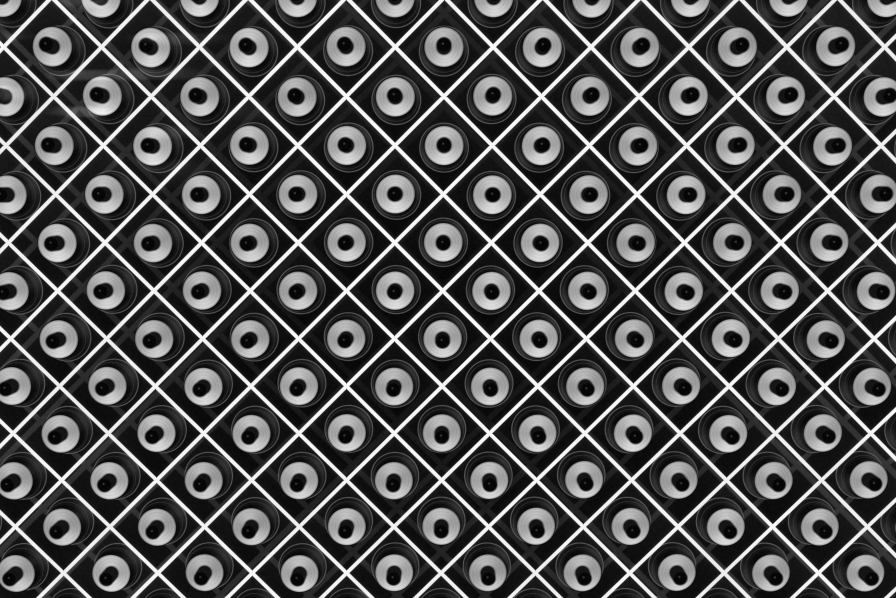
This pattern is drawn by a Shadertoy shader. Its source:

```glsl
#define PERIOD 0.1615       // lattice period, in canvas heights
#define TILT 0.0067         // growth of the period towards the top
#define VIEW_Y 0.594        // height of the viewing axis
#define BAR_HALF 0.0205     // sizes below are in lattice periods
#define DISC_R 0.2
#define RIM_R 0.25
#define KNOB_R 0.073
#define RIM_SHIFT 0.021     // parallax per period from the viewing axis
#define KNOB_SHIFT 0.015
#define GHOST_SCALE 1.07    // recessed reflection of the bars

float hash(vec2 p) {
    p = fract(p * vec2(0.1031, 0.1137));
    p += dot(p, p.yx + 33.33);
    return fract((p.x + p.y) * p.x * 7.31);
}

float noise(vec2 p) {
    vec2 i = floor(p), f = fract(p);
    f = f * f * (3.0 - 2.0 * f);
    return mix(mix(hash(i), hash(i + vec2(1, 0)), f.x),
               mix(hash(i + vec2(0, 1)), hash(i + vec2(1, 1)), f.x), f.y);
}

float cover(float d, float aa) {
    return smoothstep(aa, -aa, d);
}

// Distance to the nearest bar, which runs midway between lattice points
float barAxis(vec2 diag) {
    vec2 f = abs(fract(diag) - 0.5);
    return min(f.x, f.y) * 0.7071;
}

float segment(vec2 p, vec2 b) {
    float t = clamp(dot(p, b) / max(dot(b, b), 1e-6), 0.0, 1.0);
    return length(p - b * t);
}

// Recessed rim, raised pale disc and protruding dark knob
float driver(float col, vec2 q, vec2 axis, float seed, float aa) {
    vec2 rimPos = -axis * RIM_SHIFT, tip = axis * KNOB_SHIFT + vec2(0.0, -0.008);
    vec2 toRim = q - rimPos;
    float rim = length(toRim) - RIM_R;
    float angle = atan(toRim.y, toRim.x);

    // Dark bowl with soft sheen and thin rings
    float sheen = pow(0.5 + 0.5 * cos(2.0 * angle - 1.2), 2.0);
    col = mix(col, 0.07 + 0.11 * sheen, cover(rim, aa));
    col = mix(col, 0.38, 0.85 * cover(abs(rim) - 0.006, aa));
    float inner = length(q - rimPos * 0.65) - RIM_R * 0.91;
    col = mix(col, 0.26, 0.55 * cover(abs(inner) - 0.004, aa));

    // Side wall joining the bowl to the disc
    float wall = segment(q, rimPos * 0.5) - DISC_R * 1.04;
    col = mix(col, 0.04 + 0.08 * sheen, cover(wall, aa));

    // Brushed disc
    float r = length(q);
    float brushed = 0.70 + 0.08 * cos(2.0 * atan(q.y, q.x) + 2.6 + 0.5 * seed);
    brushed += 0.015 * sin(r * 190.0) * smoothstep(0.02, 0.005, aa);
    brushed += 0.06 * (seed - 0.5) - 0.3 * q.y;
    brushed *= 1.0 - 0.2 * smoothstep(DISC_R - 0.02, DISC_R, r);
    col = mix(col, brushed, cover(r - DISC_R, aa));

    // Knob: shaded stem, black cap, small glint
    float stem = segment(q, tip) - KNOB_R;
    col = mix(col, 0.3, 0.7 * cover(stem - 0.01, aa));
    col = mix(col, 0.08, cover(stem, aa));
    col = mix(col, 0.025, cover(length(q - tip) - KNOB_R * 0.9, aa));
    float glint = length(q - tip - vec2(-0.01, 0.012)) - 0.012;
    return mix(col, 0.28, 0.7 * cover(glint, aa));
}

void mainImage(out vec4 fragColor, in vec2 fragCoord) {
    vec2 uv = fragCoord / iResolution.y;

    // Tilted plane, then diagonal lattice coordinates
    float height = uv.y - VIEW_Y;
    float period = PERIOD + TILT * height;
    vec2 plane = vec2((uv.x - 0.596) / period - 0.897, height / period);
    vec2 diag = vec2(plane.x + plane.y, plane.x - plane.y);
    vec2 id = floor(diag + 0.5);
    vec2 axis = 0.5 * vec2(id.x + id.y, id.x - id.y);
    vec2 local = plane - axis;
    float aa = 0.8 / (iResolution.y * period);
    float seed = hash(id + 40.0);
    float away = smoothstep(0.8, 5.0, length(plane));

    // Dark backing, slightly lighter towards the sides and the top
    float col = 0.03 + 0.025 * away + 0.03 * smoothstep(-0.4, 0.4, local.y);
    col += 0.02 * smoothstep(-1.0, 2.5, plane.y);
    col += 0.03 * (noise(plane * 2.3 + 20.0) - 0.5) * away;

    // Faint reflection of the bars
    float ghost = barAxis(diag * GHOST_SCALE);
    col += (0.03 + 0.09 * away) * smoothstep(0.045, 0.02, ghost);

    vec2 jitter = 0.012 * (vec2(seed, hash(id + 71.0)) - 0.5);
    col = driver(col, local - jitter, axis, seed, aa);

    // Hazy streaks on the upper left
    float haze = noise(uv * vec2(7.0, 32.0) + 3.0);
    float corner = smoothstep(0.55, 0.1, uv.x) * smoothstep(0.6, 0.85, uv.y);
    col += 0.15 * corner * smoothstep(0.7, 0.95, haze);

    // Bright bars with a slight halo
    float bar = barAxis(diag);
    float glow = 0.98 - 0.06 * away * noise(plane * 1.7 + 50.0);
    col += 0.08 * exp(-max(bar - BAR_HALF, 0.0) * 60.0);
    col = mix(col, glow, cover(bar - BAR_HALF, aa));

    // Fine grain
    col += 0.02 * (noise(uv * 340.0) - 0.5);
    fragColor = vec4(vec3(clamp(col, 0.0, 1.0)), 1.0);
}
```
